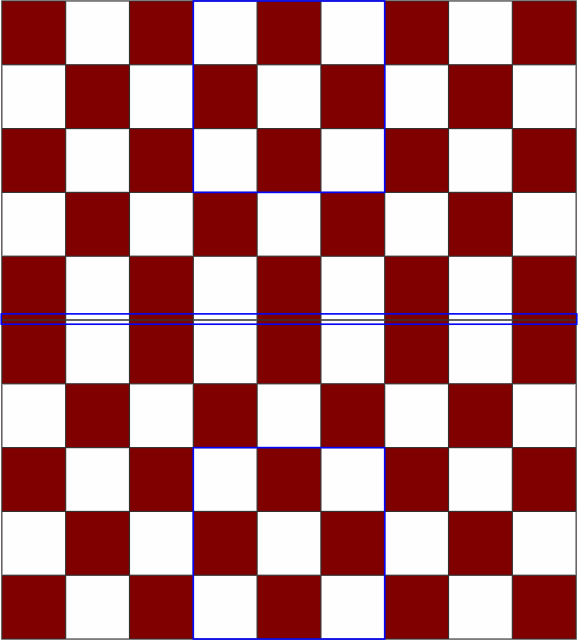
Give the GLSL for this pattern, as a Shadertoy shader.

```glsl
float boxDistance(vec2 p, vec2 halfSize) {
    vec2 d = abs(p) - halfSize;
    return length(max(d, 0.0)) + min(max(d.x, d.y), 0.0);
}

float coverage(float d, float pixel) {
    return clamp(0.5 - d / pixel, 0.0, 1.0);
}

void mainImage(out vec4 fragColor, in vec2 fragCoord) {
    // One unit is one tile, with the origin at the centre
    float pixel = 10.03 / iResolution.y;
    vec2 p = (fragCoord - 0.5 * iResolution.xy) * pixel;

    // Nine by ten tiles, mirrored about the horizontal axis
    vec2 tile = vec2(p.x + 4.5, abs(p.y));
    vec2 edge = 0.5 - abs(fract(tile) - 0.5);
    vec2 softEdge = vec2(edge.x, max(edge.y, step(tile.y, 0.5)));
    vec2 parity = 1.0 - 2.0 * mod(floor(tile), 2.0);
    vec2 side = parity * clamp(2.0 * softEdge / pixel, 0.0, 1.0);
    float board = boxDistance(p, vec2(4.5, 5.0));
    float maroon = (0.5 + 0.5 * side.x * side.y) * coverage(board, pixel);
    vec3 color = mix(vec3(0.995), vec3(0.5, 0.0, 0.0), maroon);

    // Thin tile outlines, slightly heavier along the mirror axis
    float outline = max(min(edge.x, edge.y), board) - 0.009;
    float axis = max(abs(p.y) - 0.012, board - 0.009);
    color = mix(color, vec3(0.2, 0.19, 0.19), coverage(min(outline, axis), pixel));

    // Blue frames: a three-tile square at each end and a strip on the axis
    float squares = abs(boxDistance(vec2(p.x, abs(p.y) - 3.5), vec2(1.5)));
    float strip = abs(boxDistance(p - vec2(0.0, 0.015), vec2(4.51, 0.081)));
    float frames = min(squares, strip) - 0.013;
    color = mix(color, vec3(0.02, 0.02, 0.97), coverage(frames, pixel));

    fragColor = vec4(color, 1.0);
}
```
